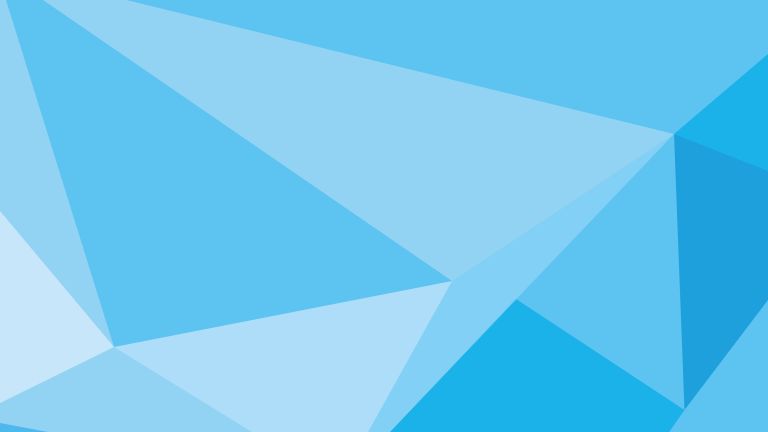
Reproduce this background procedurally as a WebGL 2 fragment shader.

```glsl
#version 300 es
precision highp float;

uniform vec2 u_resolution;
out vec4 outColor;

#define GRID vec2(16.0, 9.0)
#define EDGE_SOFTNESS 1.0
#define SKY vec3(0.365, 0.763, 0.945)
#define LIGHT vec3(0.573, 0.827, 0.957)
#define SOFT vec3(0.510, 0.815, 0.965)
#define PALE vec3(0.680, 0.868, 0.972)
#define ICE vec3(0.780, 0.902, 0.980)
#define CYAN vec3(0.100, 0.698, 0.914)
#define DEEP vec3(0.118, 0.627, 0.863)
#define CORNER vec3(0.298, 0.722, 0.925)

// Inner corners of the facets, on a 16 by 9 grid
const vec2 hubLeft = vec2(2.375, 1.771);
const vec2 hubMiddle = vec2(9.417, 3.146);
const vec2 hubRight = vec2(14.042, 6.208);
const vec2 hubLow = vec2(14.26, 0.458);
const vec2 fold = vec2(10.75, 2.771);

// Corners on the canvas border
const vec2 topA = vec2(0.125, 9.0);
const vec2 topB = vec2(0.896, 9.0);
const vec2 topC = vec2(2.635, 9.0);
const vec2 leftA = vec2(0.0, 4.604);
const vec2 leftB = vec2(0.0, 0.604);
const vec2 leftC = vec2(0.0, 0.188);
const vec2 bottomA = vec2(1.0, 0.0);
const vec2 bottomB = vec2(5.25, 0.0);
const vec2 bottomC = vec2(7.667, 0.0);
const vec2 bottomD = vec2(8.125, 0.0);
const vec2 bottomE = vec2(13.94, 0.0);
const vec2 rightA = vec2(16.0, 7.875);
const vec2 rightB = vec2(16.0, 5.438);
const vec2 rightC = vec2(16.0, 2.75);

vec2 point;
float pixelSize;
vec4 mosaic = vec4(0.0);  // weighted colour and total weight

// Signed distance to a line, positive on the left of a to b
float edge(vec2 a, vec2 b) {
    vec2 along = normalize(b - a);
    return dot(point - a, vec2(-along.y, along.x));
}

void addFacet(float distanceOut, vec3 color) {
    float coverage = clamp(0.5 - distanceOut / pixelSize, 0.0, 1.0);
    mosaic += vec4(color, 1.0) * coverage;
}

// Convex facets with corners in clockwise order
void triangle(vec2 a, vec2 b, vec2 c, vec3 color) {
    addFacet(max(edge(a, b), max(edge(b, c), edge(c, a))), color);
}

void quad(vec2 a, vec2 b, vec2 c, vec2 d, vec3 color) {
    addFacet(max(max(edge(a, b), edge(b, c)), max(edge(c, d), edge(d, a))), color);
}

void main() {
    point = gl_FragCoord.xy / u_resolution * GRID;
    pixelSize = EDGE_SOFTNESS * GRID.y / u_resolution.y;

    // Left side
    quad(vec2(0.0, GRID.y), topA, hubLeft, leftA, LIGHT);
    triangle(leftA, hubLeft, leftB, ICE);
    quad(leftB, hubLeft, bottomB, bottomA, LIGHT);
    triangle(leftC, leftB, bottomA, LIGHT);
    triangle(vec2(0.0), leftC, bottomA, CORNER);

    // Large central facets
    quad(topA, topB, hubMiddle, hubLeft, SKY);
    quad(topB, topC, hubRight, hubMiddle, LIGHT);
    quad(hubLeft, hubMiddle, bottomC, bottomB, PALE);
    quad(hubMiddle, hubRight, bottomD, bottomC, SOFT);

    // Right side
    quad(topC, GRID, rightA, hubRight, SKY);
    triangle(hubRight, rightA, rightB, CYAN);
    quad(hubRight, rightB, rightC, hubLow, DEEP);
    triangle(fold, hubRight, hubLow, SKY);
    quad(fold, hubLow, bottomE, bottomD, CYAN);
    quad(bottomE, hubLow, rightC, vec2(GRID.x, 0.0), SKY);

    // Shared edges blend by their relative coverage
    vec3 color = mosaic.a > 0.001 ? mosaic.rgb / mosaic.a : SKY;
    outColor = vec4(color, 1.0);
}
```
